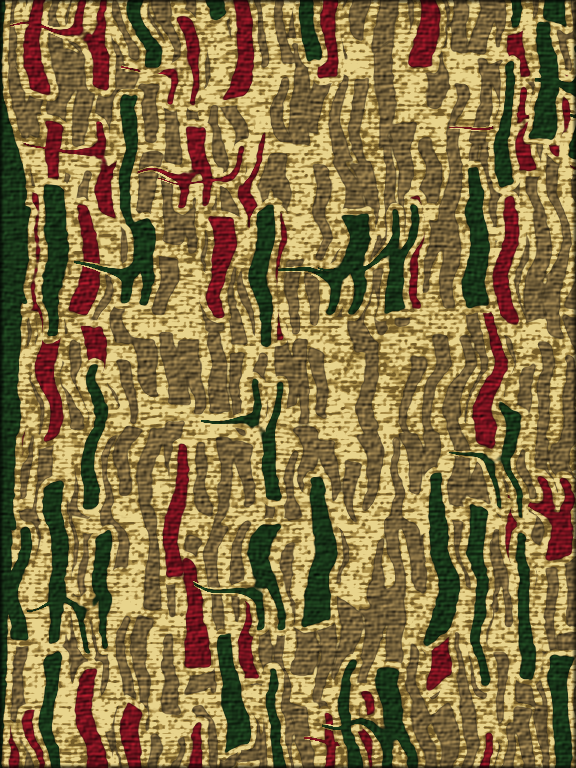
This pattern is drawn by a Shadertoy shader. Its source:

```glsl
float hash(vec2 p) {
    vec3 q = fract(p.xyx * vec3(0.1031, 0.1030, 0.0973));
    q += dot(q, q.yzx + 33.33);
    return fract((q.x + q.y) * q.z);
}

float noise(vec2 p) {
    vec2 i = floor(p), f = fract(p);
    f = f * f * (3.0 - 2.0 * f);
    return mix(mix(hash(i), hash(i + vec2(1, 0)), f.x),
               mix(hash(i + vec2(0, 1)), hash(i + vec2(1, 1)), f.x), f.y);
}

float smoothMin(float a, float b, float k) {
    float h = max(k - abs(a - b), 0.0) / k;
    return min(a, b) - h * h * k * 0.25;
}

// Distance to scattered upright strokes, some of them forked
float strokes(vec2 p, vec2 cell, vec2 halfSize, float density, float fork, float seed) {
    float d = 1.0;
    vec2 home = floor(p / cell);
    for (int j = -1; j <= 1; j++)
    for (int i = -1; i <= 1; i++) {
        vec2 id = home + vec2(i, j);
        vec2 key = id + seed;
        if (hash(key + 5.3) > density) continue;
        float a = hash(key + 11.7), b = hash(key + 23.1), c = hash(key + 37.9);
        float rowShift = 0.5 * hash(vec2(id.y, seed)) - 0.25;
        vec2 jitter = vec2(rowShift + 0.3 * (a - 0.5), 0.4 * (b - 0.5));
        vec2 q = p - (id + 0.5 + jitter) * cell;
        float len = halfSize.y * (0.65 + 0.55 * c);
        float t = q.y / len * (a > 0.5 ? 1.0 : -1.0);

        // Bend, then split one end into two arms
        q.x += 0.005 * sin(t * 3.0 + b * 6.3);
        float split = step(c, fork) * smoothstep(-0.2, 0.5, t);
        q.x = mix(q.x, abs(q.x) - 0.019, split);

        // Taper towards one end
        float width = halfSize.x * (0.65 + 0.6 * b) * (1.0 - 0.35 * clamp(t, -1.0, 1.0));
        width *= 1.0 - 0.3 * split;
        float r = min(width, 0.007);
        vec2 e = abs(q) - vec2(width, len) + r;
        float box = length(max(e, 0.0)) + min(max(e.x, e.y), 0.0) - r;
        d = smoothMin(d, box, 0.006);
    }
    return d;
}

// Thread relief: short horizontal fibres and fine grain
float weave(vec2 p) {
    float rib = sin(p.y * 850.0 + 5.0 * noise(p * vec2(25, 12)));
    return 0.5 * noise(p * vec2(60, 200)) + 0.5 * noise(p * vec2(190, 170) + 40.0) + 0.07 * rib;
}

void mainImage(out vec4 fragColor, in vec2 fragCoord) {
    vec2 p = fragCoord / iResolution.x;
    float aa = 0.8 / iResolution.x;

    // Kinked columns and uneven rows
    vec2 w = p;
    w.x += 0.034 * noise(p * vec2(5, 13)) + 0.012 * noise(p * vec2(14, 27) + 7.0);
    w.y += 0.09 * noise(p * vec2(4, 2) + 3.0) + 0.035 * noise(p * vec2(19, 3));
    float ragged = 0.0035 * (noise(p * 110.0) - 0.5);

    // Green lies over red, red over taupe, each with a clear margin
    float green = strokes(w, vec2(0.073, 0.26), vec2(0.0145, 0.125), 0.47, 0.3, 17.0);
    green = min(green, p.x - 0.05 * noise(vec2(2.0, p.y * 5.0))) + ragged;
    float red = strokes(w + 0.03, vec2(0.083, 0.21), vec2(0.0135, 0.1), 0.4, 0.28, 61.0) + ragged;
    red = max(red, 0.011 - green);
    float taupe = strokes(w, vec2(0.038, 0.16), vec2(0.0133, 0.077), 0.91, 0.0, 97.0) + ragged;
    taupe = max(taupe, 0.011 - min(green, red));
    float edge = min(taupe, min(green, red));

    float thread = weave(p);
    float relief = thread - weave(p + vec2(-0.003, 0.003));

    // Streaked gold ground
    float tone = thread + 0.2 * (noise(p * vec2(3, 9)) - 0.5) + 0.25 * relief;
    tone -= 0.13 * smoothstep(0.007, 0.0, edge);
    vec3 color = mix(vec3(0.45, 0.36, 0.16), vec3(0.68, 0.57, 0.29), smoothstep(0.16, 0.36, tone));
    color = mix(color, vec3(0.91, 0.83, 0.55), smoothstep(0.35, 0.58, tone));

    // Dyed pile
    vec3 pile = vec3(0.45, 0.375, 0.225);
    pile = mix(pile, vec3(0.44, 0.07, 0.11), smoothstep(aa, -aa, red));
    pile = mix(pile, vec3(0.09, 0.20, 0.09), smoothstep(aa, -aa, green));
    pile *= 0.72 + 0.55 * thread + 0.75 * relief;
    pile *= 1.0 - 0.28 * smoothstep(-0.004, 0.0, edge);
    color = mix(color, pile, smoothstep(aa, -aa, edge));

    // Shaded border
    float border = min(min(p.x, 1.0 - p.x), min(p.y, iResolution.y / iResolution.x - p.y));
    color *= mix(0.35, 1.0, smoothstep(0.0, 0.008, border));
    fragColor = vec4(clamp(color, 0.0, 1.0), 1.0);
}
```
